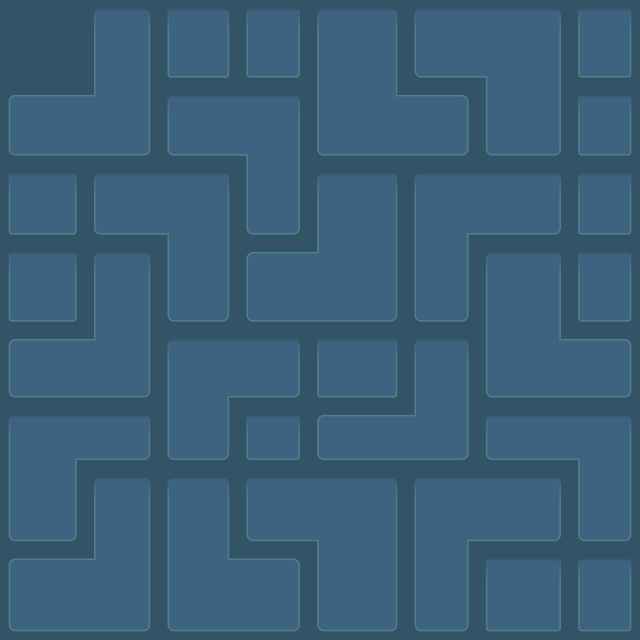
Give the GLSL for this pattern, as a WebGL 2 fragment shader.

```glsl
#version 300 es
precision highp float;
// Interlocking L-shaped and rectangular slabs separated by even dark channels.
// A greedy scan packs pieces into an uneven lattice, using bit masks for the
// taken cells; each piece is drawn as the union of two rounded boxes.

uniform vec2 u_resolution;
out vec4 fragColor;

const int CELLS = 8;

float hash(vec2 p) {
    return fract(sin(dot(p, vec2(127.1, 311.7))) * 43758.5453);
}

// Position of a lattice line; the outer lines stay on the canvas border.
float latticeLine(int i, float axis) {
    float inner = (i > 0 && i < CELLS) ? 1.0 : 0.0;
    float jitter = hash(vec2(float(i) + 2.7, axis)) - 0.5;
    return (float(i) + 0.3 * inner * jitter) / float(CELLS);
}

vec2 latticePoint(ivec2 cell) {
    return vec2(latticeLine(cell.x, 3.1), latticeLine(cell.y, 8.6));
}

// Signed distance to a rounded box spanning the cells from span.xy to span.zw.
float boxDistance(vec2 p, ivec4 span, float radius) {
    vec2 low = latticePoint(span.xy) + 0.0135;
    vec2 high = latticePoint(span.zw) - 0.0135;
    vec2 q = abs(p - 0.5 * (low + high)) - 0.5 * (high - low) + radius;
    return length(max(q, 0.0)) + min(max(q.x, q.y), 0.0) - radius;
}

// Returns the distance to the nearest piece and the height of its top edge.
vec2 nearestPiece(vec2 p) {
    vec2 nearest = vec2(1.0, 0.0);
    uint wall = 1u << uint(CELLS);
    uvec2 taken = uvec2(wall);  // current row and the row above

    for (int y = 0; y < CELLS; y++) {
        for (int x = 0; x < CELLS; x++) {
            // Try two L shapes, then a double cell, then a single cell.
            for (int attempt = 0; attempt < 4; attempt++) {
                vec2 seed = vec2(x, y) + 11.3 * float(attempt);
                float pick = hash(seed + 0.37);
                float turn = hash(seed + 5.19);
                uvec2 rows;
                ivec4 across, upright;
                float radius;

                if (attempt < 2) {
                    ivec2 notch = ivec2(step(0.5, vec2(pick, turn)));
                    uint cut = notch.x == 0 ? 2u : 1u;
                    rows = notch.y == 0 ? uvec2(cut, 3u) : uvec2(3u, cut);
                    across = ivec4(0, 1 - notch.y, 2, 2 - notch.y);
                    upright = ivec4(1 - notch.x, 0, 2 - notch.x, 2);
                    radius = 0.0105;
                } else {
                    if (pick > (attempt == 2 ? 0.5 : 0.92)) continue;
                    ivec2 size = ivec2(1);
                    if (attempt == 2) size = turn < 0.5 ? ivec2(2, 1) : ivec2(1, 2);
                    rows = uvec2(size.x == 2 ? 3u : 1u, size.y == 2 ? 1u : 0u);
                    across = ivec4(0, 0, size);
                    upright = across;
                    radius = 0.0055;
                }

                rows <<= uint(x);
                if (((taken.x & rows.x) | (taken.y & rows.y)) != 0u) continue;
                taken |= rows;

                ivec4 origin = ivec4(x, y, x, y);
                float d = min(boxDistance(p, origin + across, radius),
                              boxDistance(p, origin + upright, radius));
                if (d < nearest.x) {
                    int topRow = y + max(across.w, upright.w);
                    nearest = vec2(d, latticeLine(topRow, 8.6) - 0.0135);
                }
            }
        }
        // Move up one row; everything above the last row counts as taken.
        taken = uvec2(taken.y, y == CELLS - 2 ? ~0u : wall);
    }
    return nearest;
}

void main() {
    vec2 uv = gl_FragCoord.xy / u_resolution;
    float pixel = 1.0 / min(u_resolution.x, u_resolution.y);
    vec2 piece = nearestPiece(uv);
    float d = piece.x;
    float belowTop = piece.y - uv.y;

    vec3 channelColor = vec3(0.20, 0.33, 0.40);
    vec3 slabColor = vec3(0.24, 0.39, 0.50);
    vec3 rimColor = vec3(0.31, 0.50, 0.53);

    // The slab softens at its top, where the pale rim fades out.
    float inside = 1.0 - smoothstep(-0.6 * pixel, 0.6 * pixel, d);
    float rim = smoothstep(-0.0024 - 0.6 * pixel, -0.0024 + 0.6 * pixel, d);
    rim *= smoothstep(0.001, 0.035, belowTop);
    vec3 slab = mix(channelColor, slabColor, smoothstep(-0.002, 0.006, belowTop));
    slab = mix(slab, rimColor, rim);

    fragColor = vec4(mix(channelColor, slab, inside), 1.0);
}
```
